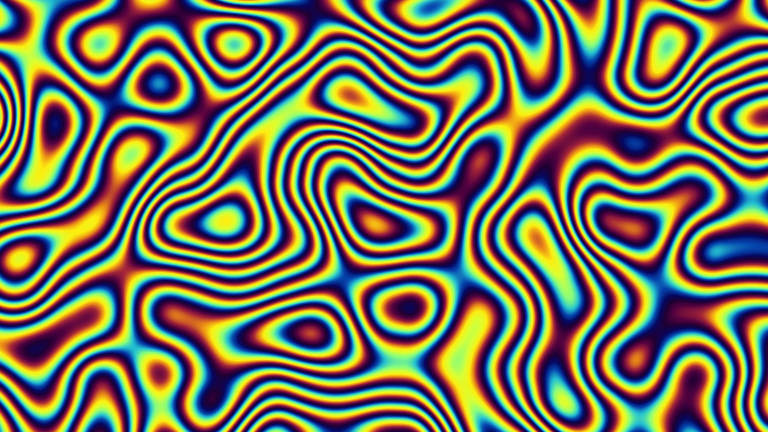
Write a Shadertoy shader that draws this pattern.

```glsl
// Contour rings of smooth gradient noise, coloured by a cyclic palette.

const float TAU = 6.2831853;

// Evenly spaced stops of the colour cycle
const vec3 CYCLE[10] = vec3[10](
    vec3(0.12, 0.00, 0.20),  // darkest violet
    vec3(0.02, 0.03, 0.38),  // navy
    vec3(0.02, 0.27, 0.68),  // blue
    vec3(0.14, 0.76, 0.82),  // cyan
    vec3(0.52, 0.99, 0.50),  // green
    vec3(0.85, 1.00, 0.20),  // lime
    vec3(0.99, 0.93, 0.06),  // yellow
    vec3(0.92, 0.54, 0.09),  // orange
    vec3(0.64, 0.14, 0.22),  // maroon
    vec3(0.34, 0.01, 0.25)   // purple
);

vec3 cyclicPalette(float turns) {
    float position = fract(turns) * 10.0;
    int stop = int(position) % 10;
    return mix(CYCLE[stop], CYCLE[(stop + 1) % 10], fract(position));
}

// Random unit gradient for a lattice point
vec2 latticeGradient(vec2 cell) {
    uvec2 q = uvec2(ivec2(cell) + 4096);
    uint h = q.x * 1597334677u ^ q.y * 3812015801u;
    h = (h ^ (h >> 15)) * 2246822519u;
    h = (h ^ (h >> 13)) * 3266489917u;
    h ^= h >> 16;
    float angle = TAU * float(h & 65535u) / 65536.0;
    return vec2(cos(angle), sin(angle));
}

// Gradient noise with quintic interpolation
float gradientNoise(vec2 p) {
    vec2 cell = floor(p), f = fract(p);
    vec2 fade = f * f * f * (f * (f * 6.0 - 15.0) + 10.0);
    vec2 e = vec2(0, 1);
    float a = dot(latticeGradient(cell), f);
    float b = dot(latticeGradient(cell + e.yx), f - e.yx);
    float c = dot(latticeGradient(cell + e.xy), f - e.xy);
    float d = dot(latticeGradient(cell + e.yy), f - e.yy);
    return mix(mix(a, b, fade.x), mix(c, d, fade.x), fade.y);
}

void mainImage(out vec4 fragColor, in vec2 fragCoord) {
    vec2 p = fragCoord / iResolution.y;

    // Main hills, with a slow tilted swell that varies the saddle colours
    float height = gradientNoise(p * 4.0 + vec2(18.3, 40.6));
    height += 0.3 * gradientNoise(mat2(0.8, 0.6, -0.6, 0.8) * p * 1.9 + 31.4);

    // Each unit of height spans several colour cycles
    fragColor = vec4(cyclicPalette(6.4 * height + 0.1), 1.0);
}
```
